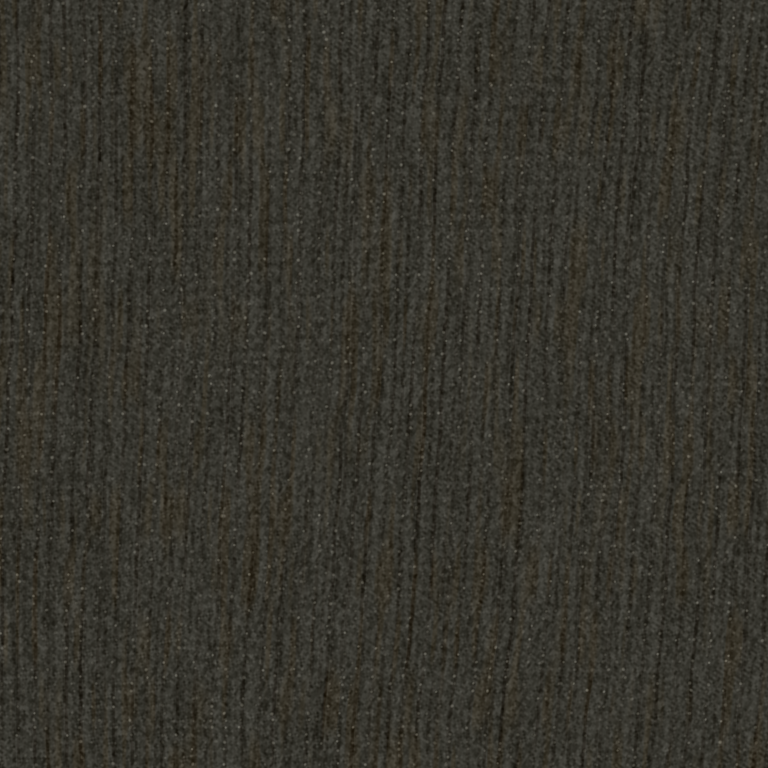
A WebGL 2 fragment shader for this texture:

```glsl
#version 300 es
precision highp float;
// Dark stained wood with fine upright grain, narrow pores and pale specks.
uniform vec2 u_resolution;
out vec4 fragColor;

float hash(vec2 p) {
  return fract(sin(dot(p, vec2(127.1, 311.7))) * 43758.5453);
}

float noise(vec2 p) {
  vec2 cell = floor(p);
  vec2 f = fract(p);
  f = f * f * (3.0 - 2.0 * f);
  return mix(mix(hash(cell), hash(cell + vec2(1.0, 0.0)), f.x),
             mix(hash(cell + vec2(0.0, 1.0)), hash(cell + vec2(1.0, 1.0)), f.x), f.y);
}

// Leans and gently bends the fibres, more so right of the centre.
float fibreCoordinate(vec2 p) {
  float lean = mix(0.02, 0.068, smoothstep(0.0, 0.7, p.x));
  float bend = 0.004 * sin(p.y * 6.0 + p.x * 4.0);
  float wobble = 0.004 * (noise(vec2(p.x * 18.0, p.y * 16.0)) - 0.5);
  return p.x - lean * (p.y - 0.5) + bend + wobble + 1.0;
}

// One layer of pores: x is the dark line, y the specks caught in it.
vec2 poreLayer(float x, float y, float count, float seed) {
  float id = floor(x * count);
  float centre = 0.38 + 0.24 * hash(vec2(id, seed));
  float ragged = 0.0018 * (noise(vec2(id * 5.1 + seed, y * 75.0)) - 0.5);
  float offset = (fract(x * count) - centre) / count + ragged;
  float pixel = 1.0 / u_resolution.y;

  float width = 0.0020 + 0.0016 * noise(vec2(id * 7.3, y * 45.0 + seed));
  float strength = 0.5 + 0.5 * smoothstep(0.2, 0.7, noise(vec2(id * 3.7 + seed, y * 12.0)));
  strength *= 0.65 + 0.35 * hash(vec2(id, seed + 4.0));
  strength *= 0.65 + 0.7 * noise(vec2(id * 9.1, y * 120.0));
  float line = strength * (1.0 - smoothstep(width * 0.2, width + pixel, abs(offset)));

  float rows = 105.0;
  float row = floor(y * rows);
  float shift = 0.005 * (hash(vec2(id, row + seed)) - 0.6);
  float height = (fract(y * rows) - 0.35 - 0.3 * hash(vec2(row, id))) / rows;
  float chance = hash(vec2(id + seed, row * 1.7));
  float radius = 0.0012 + 0.0011 * hash(vec2(row + 5.0, id));
  float speck = 1.0 - smoothstep(radius * 0.2, radius + pixel, length(vec2(offset - shift, height)));
  return vec2(line, speck * smoothstep(0.5, 1.0, chance));
}

void main() {
  vec2 p = gl_FragCoord.xy / u_resolution;
  float x = fibreCoordinate(p);

  // Faint cloudiness and thin broken streaks.
  float tone = 0.006 * (noise(p * vec2(5.0, 3.0)) - 0.5);
  tone += 0.010 * (noise(vec2(x * 110.0, p.y * 6.0)) - 0.5);
  tone += 0.045 * (noise(vec2(x * 200.0, p.y * 20.0 + 20.0)) - 0.5);

  // Pebbled surface on two lattices turned against each other.
  vec2 turned = mat2(0.83, 0.56, -0.56, 0.83) * p;
  tone += 0.075 * (noise(vec2(x * 260.0, p.y * 180.0)) - 0.5);
  tone += 0.100 * (noise(turned * 330.0 + 31.0) - 0.5);
  vec3 color = vec3(0.221, 0.217, 0.190) + tone;

  // Brown stain showing through in narrow threads.
  float stain = noise(vec2(x * 125.0 + 40.0, p.y * 12.0));
  stain = smoothstep(0.5, 0.9, stain);
  color += stain * vec3(0.010, -0.002, -0.017);

  // Dark brownish pores with small bright grains.
  vec2 coarse = poreLayer(x, p.y, 46.0, 2.0);
  vec2 fine = poreLayer(x + 0.007, p.y, 73.0, 9.0);
  float pore = max(coarse.x, fine.x * 0.55);
  color -= pore * vec3(0.064, 0.071, 0.070);
  float speck = max(coarse.y, fine.y * 0.5);
  color += speck * vec3(0.17, 0.17, 0.16);

  fragColor = vec4(clamp(color, 0.0, 1.0), 1.0);
}
```
